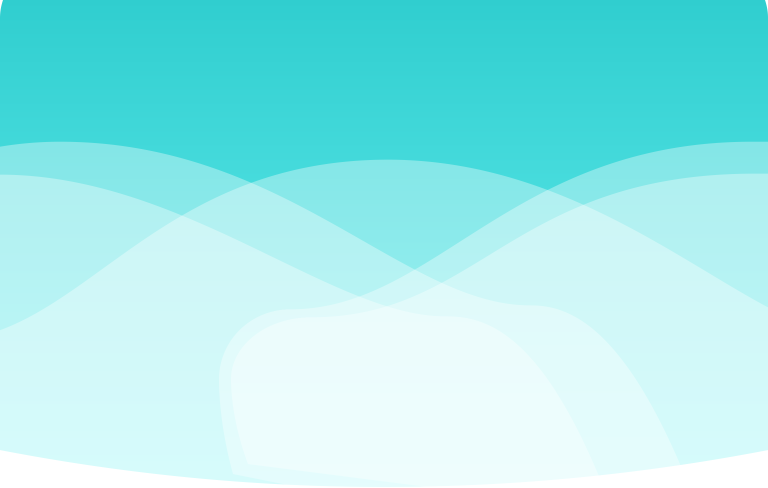
Give the GLSL for this background, as a WebGL 1 fragment shader.

```glsl
precision highp float;
// Teal gradient panel with five translucent white waves over it, closed by a
// curved white foot. Each wave edge is a cubic ease between a crest and a
// trough; two waves run out in falling lobes, two curl back under themselves.

uniform vec2 u_resolution;

const vec2 GRID = vec2(768.0, 489.0);        // layout grid, y pointing down
const vec3 SKY_TOP = vec3(0.188, 0.808, 0.812);
const vec3 SKY_BOTTOM = vec3(0.42, 0.945, 0.95);
const vec3 WHITE = vec3(1.0);
const float VEIL = 0.35;                     // opacity of each wave
const float FOOT_Y = 488.0;                  // lowest point of the panel
const float FOOT_RISE = 37.0;                // rise of the foot at the sides
const vec2 CORNER = vec2(3.0, 18.0);         // size of the top corner cuts
const float HUB_Y = 380.0;                   // height where the curls turn
const int SAMPLES = 3;                       // samples per pixel and axis

// Cubic curve with level ends: xs are the control abscissas, ys the end heights.
float ease(float x, vec4 xs, vec2 ys) {
  float dir = sign(xs.w - xs.x);
  float t = 0.5;
  float stride = 0.25;
  for (int i = 0; i < 14; i++) {
    float s = 1.0 - t;
    float cx = s * s * s * xs.x + 3.0 * s * s * t * xs.y
             + 3.0 * s * t * t * xs.z + t * t * t * xs.w;
    t += (x - cx) * dir > 0.0 ? stride : -stride;
    stride *= 0.5;
  }
  return mix(ys.x, ys.y, t * t * (3.0 - 2.0 * t));
}

// Wave falling to the right, then dropping in a lobe (width, drop, power).
float lobeWave(vec2 p, vec4 xs, vec2 ys, vec3 lobe) {
  float run = max(p.x - xs.w, 0.0) / lobe.x;
  float back = max(xs.x - p.x, 0.0) / 60.0;
  return p.y - ease(p.x, xs, ys) - lobe.y * pow(run, lobe.z) - 5.0 * back * back;
}

// Wave falling to the left and curling under; tail is the inset and length
// of the lower left edge, slope tilts the bottom edge.
float curlWave(vec2 p, vec4 xs, vec2 ys, float radius, vec2 tail, float slope) {
  float up = clamp((HUB_Y - p.y) / (HUB_Y - ys.y), 0.0, 1.0);
  float down = max(p.y - HUB_Y, 0.0) / tail.y;
  float left = xs.w - radius * sqrt(1.0 - up * up) + tail.x * pow(down, 1.85);
  float tipX = xs.w - radius + tail.x;
  float base = HUB_Y + tail.y + slope * (p.x - tipX);
  return min(min(p.y - ease(p.x, xs, ys), p.x - left), base - p.y);
}

// Central hill: one ease down to each side of the crest.
float hillWave(vec2 p) {
  float left = ease(p.x, vec4(388.0, 150.0, 82.5, -60.0), vec2(160.0, 342.0));
  float right = ease(p.x, vec4(388.0, 608.0, 752.0, 850.0), vec2(160.0, 335.0));
  return p.y - max(left, right);
}

float cover(float d, float soft) {
  return clamp(d / soft + 0.5, 0.0, 1.0);
}

vec3 veil(vec3 col, float d, float soft) {
  return mix(col, WHITE, VEIL * cover(d, soft));
}

vec3 scene(vec2 p, float soft) {
  vec3 col = mix(SKY_TOP, SKY_BOTTOM, p.y / GRID.y);

  // Waves from the left
  col = veil(col, lobeWave(p, vec4(60.0, 286.0, 404.0, 530.0),
                           vec2(142.0, 306.0), vec3(150.0, 159.0, 2.19)), soft);
  col = veil(col, lobeWave(p, vec4(0.0, 183.0, 332.0, 445.0),
                           vec2(175.0, 317.0), vec3(153.0, 158.0, 2.3)), soft);
  // Waves from the right
  col = veil(col, curlWave(p, vec4(752.0, 511.0, 436.0, 290.0), vec2(142.0, 310.0),
                           71.0, vec2(14.0, 95.0), 0.2), soft);
  col = veil(col, curlWave(p, vec4(755.0, 512.0, 479.0, 311.0), vec2(174.0, 318.0),
                           80.0, vec2(17.0, 85.0), 0.128), soft);
  col = veil(col, hillWave(p), soft);

  // Panel outline: curved foot and clipped top corners
  float side = 2.0 * p.x / GRID.x - 1.0;
  float foot = FOOT_Y - FOOT_RISE * side * side - p.y;
  float cut = max(1.0 - p.y / CORNER.y, 0.0);
  float corner = min(p.x, GRID.x - p.x) - CORNER.x * cut * cut;
  float inside = cover(foot, soft);
  if (cut > 0.0) inside *= cover(corner, soft);
  return mix(WHITE, col, inside);
}

void main() {
  vec2 pixel = GRID / u_resolution;
  float count = float(SAMPLES);
  vec3 sum = vec3(0.0);
  for (int j = 0; j < SAMPLES; j++) {
    for (int i = 0; i < SAMPLES; i++) {
      vec2 offset = (vec2(float(i), float(j)) + 0.5) / count - 0.5;
      vec2 p = (gl_FragCoord.xy + offset) * pixel;
      p.y = GRID.y - p.y;
      sum += scene(p, pixel.y / count);
    }
  }
  gl_FragColor = vec4(sum / (count * count), 1.0);
}
```
